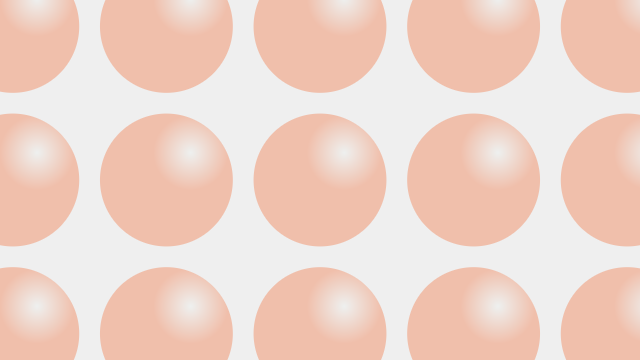
Reproduce this pattern procedurally as a WebGL 2 fragment shader.

```glsl
#version 300 es
precision highp float;
// Square grid of peach balls with a soft off-centre highlight on pale grey.

uniform vec2 u_resolution;
out vec4 fragColor;

const vec3 PALE_GREY = vec3(0.937);
const vec3 PEACH = vec3(0.941, 0.749, 0.671);
const vec3 GLEAM = vec3(0.934, 0.941, 0.937);

const float PITCH = 0.42667;                 // ball spacing, in canvas heights
const float BALL_RADIUS = 0.4325;            // the rest is in units of one cell
const float GLEAM_RADIUS = 0.243;
const vec2 GLEAM_OFFSET = vec2(0.158, 0.178);

// Cell coordinates centred on the nearest ball.
vec2 repeatCell(vec2 p) {
    return fract(p + 0.5) - 0.5;
}

// Antialiased coverage of a disc.
float discCoverage(vec2 p, float radius, float pixel) {
    return clamp(0.5 + (radius - length(p)) / pixel, 0.0, 1.0);
}

// Linear falloff from 1 at the centre to 0 at the radius.
float radialFade(vec2 p, float radius) {
    return clamp(1.0 - length(p) / radius, 0.0, 1.0);
}

vec3 ballColor(vec2 p, vec2 gleamCentre, float gleamRadius) {
    return mix(PEACH, GLEAM, radialFade(p - gleamCentre, gleamRadius));
}

void main() {
    // The middle ball sits at the centre of the canvas.
    float cellSize = PITCH * u_resolution.y;
    vec2 cell = repeatCell((gl_FragCoord.xy - 0.5 * u_resolution) / cellSize);

    vec3 ball = ballColor(cell, GLEAM_OFFSET, GLEAM_RADIUS);
    float coverage = discCoverage(cell, BALL_RADIUS, 1.0 / cellSize);
    fragColor = vec4(mix(PALE_GREY, ball, coverage), 1.0);
}
```
